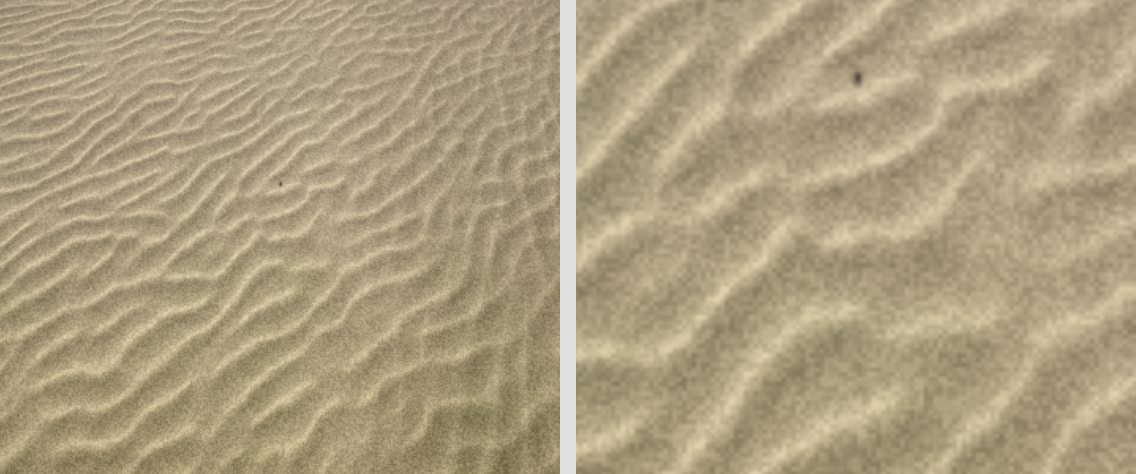
Left: the whole. Right: its middle third, enlarged.
Reproduce this texture procedurally as a Shadertoy shader.

```glsl
#define HORIZON 1.85
#define RIPPLE_COUNT 33.0
#define WAVE_DIR vec2(-0.40, 0.917)
#define TURN_JITTER 0.75
#define PHASE_JITTER 4.6
#define RIPPLE_CONTRAST 0.105
#define GRAIN_SCALE 300.0
#define GRAIN_CONTRAST 0.13
#define SHADOW_SAND vec3(0.44, 0.395, 0.29)
#define MID_SAND vec3(0.675, 0.617, 0.493)
#define BRIGHT_SAND vec3(0.87, 0.81, 0.67)

const float TAU = 6.2831853;

vec3 hash3(vec2 cell) {
    vec3 q = fract(cell.xyx * vec3(0.1031, 0.1030, 0.0973));
    q += dot(q, q.yxz + 33.33);
    return fract((q.xxy + q.yzz) * q.zyx);
}

float valueNoise(vec2 p) {
    vec2 cell = floor(p);
    vec2 f = fract(p);
    f = f * f * (3.0 - 2.0 * f);
    float low = mix(hash3(cell).x, hash3(cell + vec2(1, 0)).x, f.x);
    float high = mix(hash3(cell + vec2(0, 1)).x, hash3(cell + vec2(1, 1)).x, f.x);
    return mix(low, high, f.y);
}

float fbm(vec2 p) {
    float sum = 0.0;
    float weight = 0.5;
    for (int i = 0; i < 4; i++) {
        sum += weight * valueNoise(p);
        p = mat2(1.6, 1.2, -1.2, 1.6) * p + 7.3;
        weight *= 0.5;
    }
    return sum / 0.9375;
}

// Sum of local waves: crests wander, fork and end where the waves disagree.
vec2 waveSum(vec2 r, float turnJitter) {
    vec2 cellSize = vec2(2.3, 1.2);
    vec2 base = floor(r / cellSize);
    vec2 sum = vec2(0.0);
    for (int j = -2; j <= 2; j++) {
        for (int i = -2; i <= 2; i++) {
            vec2 cell = base + vec2(i, j);
            vec3 rnd = hash3(cell + 40.0);
            vec2 center = (cell + rnd.xy) * cellSize;
            vec2 offset = r - center;
            vec2 d = offset / cellSize;
            vec3 rnd2 = hash3(cell + 117.0);
            float turn = (rnd2.x - 0.5) * turnJitter;
            float phase = TAU * (dot(offset, vec2(sin(turn), cos(turn))) + center.y)
                        + PHASE_JITTER * (rnd.z - 0.5);
            sum += exp(-1.5 * dot(d, d)) * vec2(cos(phase), sin(phase));
        }
    }
    return sum;
}

// Skewed profile: a steep shaded foot below a thin crest, a slow fall above.
float rippleTone(vec2 wave) {
    float strength = length(wave);
    float phase = atan(wave.y, wave.x + 1e-5);
    float skewed = cos(phase + 0.55 * cos(phase));
    float crest = pow(0.5 + 0.5 * skewed, 5.0);
    float tone = 0.62 * skewed + 0.85 * crest - 0.24;
    return tone * mix(0.15, 1.0, smoothstep(0.0, 1.0, strength));
}

void mainImage(out vec4 fragColor, in vec2 fragCoord) {
    vec2 p = fragCoord / iResolution.y;
    float aspect = iResolution.x / iResolution.y;
    float side = p.x / aspect;

    // Sloping ground in perspective, turned so that y runs across the ripples.
    float nearness = HORIZON - p.y;
    vec2 ground = vec2(p.x - 0.5 * aspect, 1.0) / nearness;
    vec2 r = RIPPLE_COUNT * vec2(dot(ground, vec2(WAVE_DIR.y, -WAVE_DIR.x)),
                                 dot(ground, WAVE_DIR));
    r.y += 0.55 * (fbm(r * vec2(0.55, 0.7)) - 0.5);
    r.y += 0.9 * (valueNoise(r * 0.16 + 9.0) - 0.5);

    // Main ripples, crossed by steeper ones toward the right.
    float ripple = rippleTone(waveSum(r, TURN_JITTER));
    vec2 steep = mat2(0.80, -0.60, 0.60, 0.80) * r * 0.85 + 31.0;
    float crossing = rippleTone(waveSum(steep, TURN_JITTER));
    ripple = mix(ripple, crossing, 0.42 * smoothstep(0.4, 1.0, side));

    // Broad light: brightest above the middle, dim toward the lower corners.
    vec2 fromGlow = vec2(side - 0.47, p.y - 0.62);
    float broad = 0.035 - 0.16 * dot(fromGlow, fromGlow);
    broad -= 0.055 * smoothstep(0.5, 1.1, side) * (1.0 - 0.5 * p.y);
    broad += 0.07 * (fbm(r * vec2(0.22, 0.35) + 3.0) - 0.5);

    // Fine grit, coarser and stronger close by.
    float grit = valueNoise(p * GRAIN_SCALE) - 0.5;
    grit += 0.6 * (valueNoise(p * GRAIN_SCALE * 0.52 + 13.0) - 0.5);
    float grain = GRAIN_CONTRAST * grit * mix(1.0, 0.6, p.y);

    float relief = RIPPLE_CONTRAST * mix(1.05, 0.8, smoothstep(0.5, 1.0, p.y));
    float tone = relief * ripple + broad + grain;
    vec3 color = tone < 0.0
        ? mix(MID_SAND, SHADOW_SAND, min(-tone / 0.23, 1.0))
        : mix(MID_SAND, BRIGHT_SAND, min(tone / 0.20, 1.0));

    // Greyer far off, yellower near, with faint rosy drifts.
    color.b += mix(-0.022, 0.028, p.y);
    color += vec3(0.03, -0.005, 0.02) * (fbm(p * 5.0 + 2.0) - 0.5);

    // One small dark speck of debris.
    vec2 speck = (p - vec2(0.592, 0.612)) / vec2(0.003, 0.005);
    color *= 1.0 - 0.5 * exp(-dot(speck, speck));

    fragColor = vec4(clamp(color, 0.0, 1.0), 1.0);
}
```
